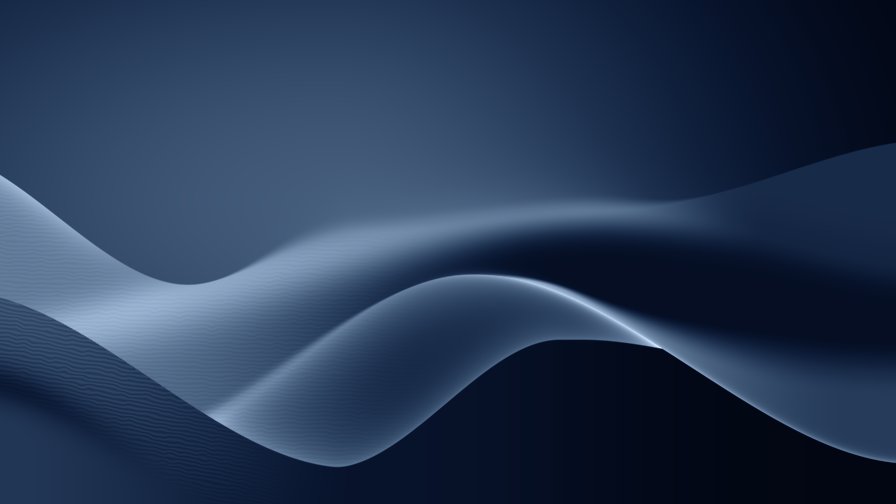
Reproduce this background procedurally as a Shadertoy shader.

```glsl
const float BRIGHTNESS = 1.10;
const float BACKDROP_GLOW = 0.31;
const vec2 GLOW_CENTER = vec2(0.36, 0.60);
const vec2 GLOW_SPREAD_LEFT = vec2(0.60, 0.56);
const vec2 GLOW_SPREAD_RIGHT = vec2(0.39, 0.56);
const float SHADOW_TONE = 0.015;
const float FLOOR_TONE = 0.022;
const float CREST_SHINE = 0.26;
const float RIPPLE_FREQUENCY = 760.0;
const float RIPPLE_STRENGTH = 0.032;

float ramp(float a, float b, float x) { return smoothstep(a, b, x); }
float bell(float x, float width) { return exp(-x * x / (width * width)); }
float fade(float x, float width) { return exp(-abs(x) / width); }

float hash(vec2 p) {
    return fract(sin(dot(p, vec2(127.1, 311.7))) * 43758.5);
}

float noise(vec2 p) {
    vec2 cell = floor(p), f = fract(p);
    f *= f * (3.0 - 2.0 * f);
    return mix(mix(hash(cell), hash(cell + vec2(1, 0)), f.x),
               mix(hash(cell + vec2(0, 1)), hash(cell + vec2(1, 1)), f.x), f.y);
}

// Wave outlines: height as a function of x
float sheetTop(float x) {
    return 0.703 - 0.268 * ramp(-0.08, 0.21, x) + 0.125 * ramp(0.21, 0.40, x)
         + 0.037 * ramp(0.42, 0.68, x) + 0.125 * ramp(0.72, 1.04, x);
}

float sheetRidge(float x) {
    return 0.253 + 0.338 * ramp(-0.25, 0.68, x) - 0.12 * ramp(0.66, 1.08, x);
}

float foldCrest(float x) {
    return 0.110 + 0.345 * ramp(0.12, 0.525, x) - 0.375 * ramp(0.53, 1.02, x);
}

float foldHem(float x) {
    return 0.422 - 0.35 * ramp(-0.05, 0.39, x) + 0.254 * ramp(0.37, 0.625, x)
         - 0.05 * ramp(0.65, 0.87, x);
}

float backdropTone(vec2 p) {
    vec2 d = p - GLOW_CENTER;
    d /= d.x < 0.0 ? GLOW_SPREAD_LEFT : GLOW_SPREAD_RIGHT;
    float haze = 0.11 * fade(p.y - sheetTop(p.x), 0.06) * bell(p.x - 0.56, 0.17);
    return SHADOW_TONE + BACKDROP_GLOW * exp(-dot(d, d)) + haze;
}

float sheetTone(vec2 p) {
    float r = p.y - sheetRidge(p.x);
    float streak = mix(0.63, 0.46, ramp(0.10, 0.60, p.x));
    streak = mix(streak, 0.13, ramp(0.64, 0.86, p.x));
    float above = mix(0.43, 0.35, ramp(0.05, 0.35, p.x));
    above = mix(above, 0.15, ramp(0.62, 0.85, p.x));
    float below = mix(0.39, 0.05, ramp(0.12, 0.60, p.x));
    float belowWidth = mix(0.08, 0.045, ramp(0.25, 0.65, p.x));
    float tone = r > 0.0 ? mix(above, streak, bell(r, 0.05))
                         : mix(below, streak, bell(r, belowWidth));
    float edge = fade(sheetTop(p.x) - p.y, 0.035);
    return tone + 0.25 * edge * (1.0 - ramp(0.0, 0.22, p.x));
}

float foldTone(vec2 p) {
    float rimWidth = mix(0.06, 0.022, ramp(0.45, 0.66, p.x));
    float rim = 0.33 * fade(foldCrest(p.x) - p.y, rimWidth);
    float hemDistance = p.y - foldHem(p.x);
    float hem = 0.20 * fade(hemDistance, 0.05)
              + 0.07 * fade(hemDistance, 0.006) * ramp(0.25, 0.40, p.x);
    return 0.11 + 0.10 * (1.0 - ramp(0.28, 0.48, p.x)) + rim + hem;
}

float floorTone(vec2 p) {
    float hem = foldHem(p.x), valley = hem - 0.19;
    float left = 1.0 - ramp(0.0, 0.42, p.x);
    float dip = 0.11 * bell(p.y - valley - 0.02, 0.04) * (1.0 - ramp(0.0, 0.20, p.x));
    return FLOOR_TONE + 0.045 * bell(p.x - 0.44, 0.24)
         + left * (0.17 + 0.09 * ramp(valley, hem, p.y)) - dip;
}

// Blue-grey colour of a given brightness
vec3 steelColor(float tone) {
    return vec3(tone - 0.10 * (1.0 - exp(-8.0 * tone)), tone,
                tone + 0.12 * (1.0 - exp(-20.0 * tone)));
}

void mainImage(out vec4 fragColor, in vec2 fragCoord) {
    vec2 p = fragCoord / iResolution.xy;
    float x = p.x, y = p.y, pixel = 1.0 / iResolution.y;
    float top = sheetTop(x), crest = foldCrest(x), hem = foldHem(x);

    // Upper sheet, with a misty middle edge
    float mist = pixel + 0.022 * ramp(0.24, 0.36, x) * (1.0 - ramp(0.64, 0.80, x));
    float tone = mix(backdropTone(p), sheetTone(p), ramp(-mist, mist, top - y));

    // Ribbon: a crisp strip that widens and softens to the right
    float spread = ramp(0.64, 1.02, x);
    float ribbonTop = crest + 0.018 * ramp(0.52, 0.66, x) + 0.19 * spread;
    float blur = 0.006 + 0.07 * ramp(0.60, 0.90, x);
    float ribbon = 1.0 - ramp(ribbonTop - blur, ribbonTop + 0.5 * blur, y);
    tone = mix(tone, mix(0.50, 0.21, ramp(0.62, 0.95, x)), ribbon * ramp(0.48, 0.60, x));

    // Middle fold and its shining crest
    float soft = pixel + 0.028 * (1.0 - ramp(0.22, 0.46, x));
    tone = mix(tone, foldTone(p), ramp(-soft, soft, crest - y));
    tone += CREST_SHINE * fade(y - crest, 0.006) * ramp(0.42, 0.62, x);

    // Dark floor
    float floorTop = x > 0.5 ? min(hem, crest) : hem;
    float onFloor = ramp(-pixel, pixel, floorTop - y);
    tone = mix(tone, floorTone(p), onFloor);

    // Woven ripples on the left, finer and flatter on the sheet
    float slant = mix(0.05, 0.32, onFloor);
    float warp = 4.0 * noise(p * vec2(110, 60)) + 2.0 * noise(p * vec2(35, 20));
    float weave = sin(RIPPLE_FREQUENCY * (y + slant * x) + warp);
    float band = onFloor * ramp(hem - 0.20, hem - 0.10, y) * (1.0 - ramp(0.15, 0.34, x));
    float cloth = 0.4 * (1.0 - onFloor) * ramp(0.0, 0.05, top - y) * (1.0 - ramp(0.28, 0.52, x));
    tone += RIPPLE_STRENGTH * weave * (band + cloth);

    fragColor = vec4(clamp(steelColor(BRIGHTNESS * max(tone, 0.0)), 0.0, 1.0), 1.0);
}
```
